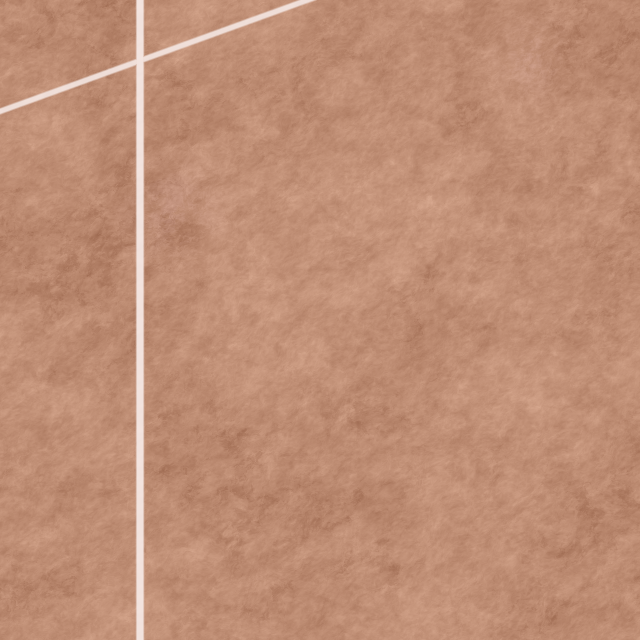
Reproduce this texture procedurally as a Shadertoy shader.

```glsl
float hash(vec2 p) {
    return fract(sin(dot(p, vec2(127.1, 311.7))) * 43758.5453);
}

float noise(vec2 p) {
    vec2 i = floor(p), f = fract(p);
    f = f * f * (3.0 - 2.0 * f);
    return mix(mix(hash(i), hash(i + vec2(1, 0)), f.x),
               mix(hash(i + vec2(0, 1)), hash(i + vec2(1, 1)), f.x), f.y);
}

// Centred on zero; a higher gain gives a rougher surface
float fbm(vec2 p, float gain) {
    float sum = 0.0, total = 0.0, amp = 1.0;
    for (int i = 0; i < 5; i++) {
        sum += amp * (noise(p) - 0.5);
        total += amp;
        p = mat2(1.98, 0.28, -0.28, 1.98) * p + 7.3;
        amp *= gain;
    }
    return sum / total;
}

// Broad stains: centre, radius, strength (negative is darker)
const vec4 stains[12] = vec4[12](
    vec4(0.66, 0.53, 0.06, -1.0), vec4(0.09, 0.60, 0.09, -0.8),
    vec4(0.95, 0.18, 0.10, -0.8), vec4(0.73, 0.82, 0.05, -0.8),
    vec4(0.31, 0.31, 0.11, -0.6), vec4(0.19, 0.97, 0.06, -1.0),
    vec4(0.52, 0.14, 0.14, -0.4), vec4(0.32, 0.83, 0.10, -0.6),
    vec4(0.42, 0.62, 0.13, 0.6), vec4(0.68, 0.73, 0.13, 0.7),
    vec4(0.81, 0.42, 0.12, 0.6), vec4(0.08, 0.80, 0.10, 0.7));

float stainField(vec2 p) {
    float sum = 0.0;
    for (int i = 0; i < 12; i++) {
        vec2 d = (p - stains[i].xy) / stains[i].z;
        sum += stains[i].w * exp(-dot(d, d));
    }
    return sum;
}

float groutLine(float dist, float halfWidth) {
    return 1.0 - smoothstep(halfWidth - 0.0025, halfWidth + 0.0015, abs(dist));
}

float veil(vec2 offset, float radius) {
    return exp(-dot(offset, offset) / (radius * radius));
}

void mainImage(out vec4 fragColor, in vec2 fragCoord) {
    vec2 uv = fragCoord / iResolution.xy;

    // Coordinates along the rising direction of the stone's streaks
    vec2 streak = mat2(0.84, -0.54, 0.54, 0.84) * uv;
    vec2 warp = vec2(fbm(uv * 14.0, 0.65), fbm(uv * 14.0 + 31.0, 0.65));

    // Layered mottling, from wide clouds to fine grain
    float stain = stainField(uv + warp * 0.13);
    float clouds = fbm(streak * vec2(7.0, 10.0) + warp * 0.6, 0.7);
    float mottle = fbm(streak * vec2(30.0, 42.0) + warp * 0.8 + 17.0, 0.85);
    float grain = noise(streak * vec2(100.0, 160.0)) + noise(streak * vec2(170.0, 250.0) + 9.0) - 1.0;

    // Ragged flecks gather where the stone is stained, pale scuffs elsewhere
    float worn = smoothstep(0.35, -0.6, stain + clouds * 2.5);
    float fleck = worn * smoothstep(0.0, 0.18, fbm(streak * vec2(34.0, 46.0) + warp + 53.0, 0.8));
    float scuff = smoothstep(0.05, 0.2, fbm(streak * vec2(24.0, 38.0) + warp + 83.0, 0.8));

    float tone = stain * 0.034 + clouds * 0.11 + mottle * 0.17 + grain * 0.024
               - fleck * 0.045 + scuff * 0.022;
    vec3 color = vec3(0.748, 0.555, 0.455) + tone * vec3(0.92, 1.0, 1.0);

    // Faint rosy veils
    float rose = veil(uv - vec2(0.27, 0.67), 0.065) + veil(uv - vec2(0.83, 0.91), 0.05);
    color += rose * smoothstep(-0.15, 0.15, mottle) * vec3(0.012, 0.015, 0.035);

    // Pale joints: one upright, one slanted
    float upright = groutLine(uv.x - 0.2188, 0.0064);
    float slanted = groutLine((uv.y - 0.826 - 0.362 * uv.x) * 0.94, 0.0049);
    vec3 grout = vec3(0.95, 0.89, 0.87) + grain * 0.008;
    color = mix(color, grout, max(upright, slanted * 0.95));

    fragColor = vec4(color, 1.0);
}
```
